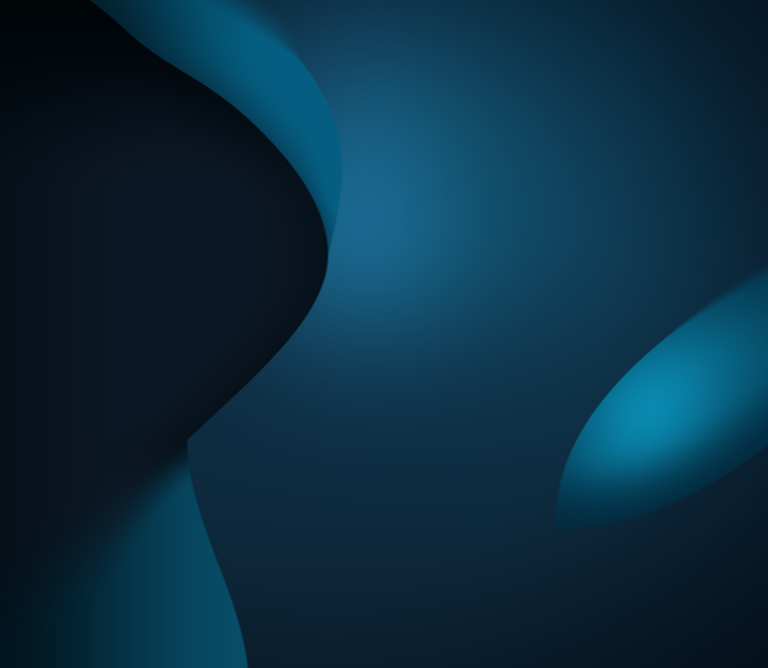
Reproduce this background procedurally as a Shadertoy shader.

```glsl
// Dark flowing silhouette with a blue ribbon, a lower leaf and a glowing petal on a deep blue haze.

// Colours
const vec3 HAZE_MID = vec3(0.055, 0.165, 0.245);
const vec3 HAZE_EDGE = vec3(0.022, 0.080, 0.135);
const vec3 HAZE_WIDE_GLOW = vec3(0.006, 0.115, 0.140);
const vec3 HAZE_CORE_GLOW = vec3(0.040, 0.150, 0.205);
const vec3 BODY_MID = vec3(0.050, 0.096, 0.150);
const vec3 BODY_EDGE = vec3(0.018, 0.060, 0.092);
const vec3 BODY_CORNER = vec3(0.000, 0.018, 0.032);
const vec3 RIBBON_SHADE = vec3(0.030, 0.170, 0.250);
const vec3 RIBBON_LIGHT = vec3(0.018, 0.370, 0.510);
const vec3 LEAF_SHADE = vec3(0.005, 0.075, 0.115);
const vec3 LEAF_LIGHT = vec3(0.030, 0.300, 0.405);
const vec3 PETAL_SHADE = vec3(0.012, 0.180, 0.265);
const vec3 PETAL_GLOW = vec3(0.025, 0.335, 0.400);
const vec3 PETAL_SHEEN = vec3(0.010, 0.100, 0.120);

// Layout, in canvas heights; depth runs down from the top
const float EDGE_SOFTNESS = 0.0022;
const float BULGE_DEPTH = 0.382;    // widest point of the body
const float PINCH_DEPTH = 0.659;    // where the body meets the leaf
const float RIBBON_DEPTH = 0.255;   // widest point of the ribbon
const float BULGE_X = 0.491;
const float PINCH_X = 0.280;
const float RIBBON_X = 0.512;
const vec2 PETAL_TIP = vec2(0.831, 0.788);
const vec2 PETAL_SIZE = vec2(0.318, 0.385);
const vec2 PETAL_LIGHT = vec2(0.965, 0.622);
const vec2 WIDE_LIGHT = vec2(0.700, 0.320);
const vec2 CORE_LIGHT = vec2(0.525, 0.335);

// Cubic curve through two values with given slopes, over the range a..b
float hermite(float t, float a, float b, vec2 value, vec2 slope) {
    float u = clamp((t - a) / (b - a), 0.0, 1.0);
    float v = 1.0 - u;
    return mix(value.x, value.y, u * u * (3.0 - 2.0 * u))
         + (b - a) * u * v * (slope.x * v - slope.y * u);
}

float glow(vec2 p, vec2 center, vec2 size) {
    vec2 d = (p - center) / size;
    return exp(-dot(d, d));
}

float inside(float d, float softness) {
    return smoothstep(-softness, softness, d);
}

// Right outline of the body and the leaf below it
float bodyEdge(float depth) {
    if (depth < BULGE_DEPTH) {
        float dent = (depth - 0.075) / 0.052;
        return hermite(depth, 0.0, BULGE_DEPTH, vec2(0.137, BULGE_X), vec2(1.5, 0.0))
             - 0.021 * exp(-dent * dent);
    }
    if (depth < PINCH_DEPTH)
        return hermite(depth, BULGE_DEPTH, PINCH_DEPTH, vec2(BULGE_X, PINCH_X), vec2(0.0, -1.05));
    return hermite(depth, PINCH_DEPTH, 1.0, vec2(PINCH_X, 0.371), vec2(0.0, 0.1));
}

float ribbonEdge(float depth) {
    if (depth < RIBBON_DEPTH)
        return hermite(depth, 0.0, RIBBON_DEPTH, vec2(0.35, RIBBON_X), vec2(1.4, 0.0));
    return hermite(depth, RIBBON_DEPTH, BULGE_DEPTH, vec2(RIBBON_X, BULGE_X), vec2(0.0, -0.25));
}

vec3 hazeColor(vec2 p) {
    float away = length((p - vec2(0.5)) * vec2(0.92, 1.1));
    vec3 color = mix(HAZE_MID, HAZE_EDGE, smoothstep(0.35, 0.85, away));
    color *= mix(1.0, 0.85, smoothstep(0.65, 1.0, p.y));
    // Both lights reach further up than down
    vec2 fall = p.y < WIDE_LIGHT.y ? vec2(0.38, 0.26) : vec2(0.25, 0.19);
    color += HAZE_WIDE_GLOW * glow(p, WIDE_LIGHT, vec2(0.34, fall.x));
    return color + HAZE_CORE_GLOW * glow(p, CORE_LIGHT, vec2(0.17, fall.y));
}

vec3 ribbonColor(vec2 p, float fromBody) {
    float reach = mix(0.18, 0.03, clamp(p.y / 0.3, 0.0, 1.0));
    vec3 color = mix(RIBBON_SHADE, RIBBON_LIGHT, smoothstep(-0.9 * reach, reach, fromBody));
    return color * mix(0.45, 1.0, smoothstep(0.10, 0.42, p.x));
}

vec3 bodyColor(vec2 p, float fromEdge) {
    float lit = smoothstep(-0.08, 0.25, p.x) * smoothstep(-0.06, 0.15, fromEdge);
    vec3 color = mix(BODY_EDGE, BODY_MID, lit);
    return mix(color, BODY_CORNER, 1.0 - smoothstep(0.0, 0.30, p.y));
}

vec3 leafColor(vec2 p) {
    return mix(LEAF_SHADE, LEAF_LIGHT, smoothstep(-0.03, 0.38, p.x));
}

vec3 petalColor(vec2 p, float fromBelow) {
    // Light stretched along the petal's rising axis, dimmed towards the lower rim
    vec2 d = p - PETAL_LIGHT;
    vec2 axis = normalize(vec2(0.75, -0.66));
    vec2 local = vec2(dot(d, axis), dot(d, vec2(-axis.y, axis.x)));
    float rim = smoothstep(-0.03, 0.11, fromBelow);
    vec3 color = PETAL_SHADE * mix(0.90, 1.0, rim);
    color += PETAL_GLOW * rim * glow(local, vec2(0.0), vec2(0.145, 0.115));
    return color + PETAL_SHEEN * rim * glow(p, vec2(1.12, 0.52), vec2(0.16, 0.11));
}

void mainImage(out vec4 fragColor, in vec2 fragCoord) {
    vec2 p = fragCoord / iResolution.y;
    p.y = 1.0 - p.y;
    vec3 color = hazeColor(p);

    // Petal between a steep left curve and a shallow lower curve
    float rise = clamp((PETAL_TIP.y - p.y) / PETAL_SIZE.y, 0.0, 1.2);
    float along = max(p.x - PETAL_TIP.x, 0.0) / PETAL_SIZE.x;
    float left = p.x - PETAL_TIP.x - PETAL_SIZE.x * pow(rise, 2.1);
    float lower = 0.792 - 0.126 * along * along - p.y;
    float leftSoftness = mix(EDGE_SOFTNESS, 0.025, smoothstep(0.45, 1.0, along));
    float petal = inside(left, leftSoftness) * inside(lower, 1.5 * EDGE_SOFTNESS);
    color = mix(color, petalColor(p, lower), petal);

    // Ribbon, dissolving into the haze at the top
    float fromEdge = bodyEdge(p.y) - p.x;
    float ribbonSoftness = mix(0.06, EDGE_SOFTNESS, smoothstep(0.0, 0.11, p.y));
    float ribbon = inside(ribbonEdge(p.y) - p.x, ribbonSoftness) * step(p.y, BULGE_DEPTH);
    color = mix(color, ribbonColor(p, -fromEdge), ribbon);

    // Body and leaf share one outline; their fold is tight at the pinch and soft to the left
    float fold = p.y - 0.675 - 0.535 * (PINCH_X - p.x);
    float foldWidth = mix(0.06, 0.16, smoothstep(0.0, 0.15, PINCH_X - p.x));
    vec3 figure = mix(bodyColor(p, fromEdge), leafColor(p), smoothstep(-0.02, foldWidth, fold));
    color = mix(color, figure, inside(fromEdge, EDGE_SOFTNESS));

    fragColor = vec4(color, 1.0);
}
```
